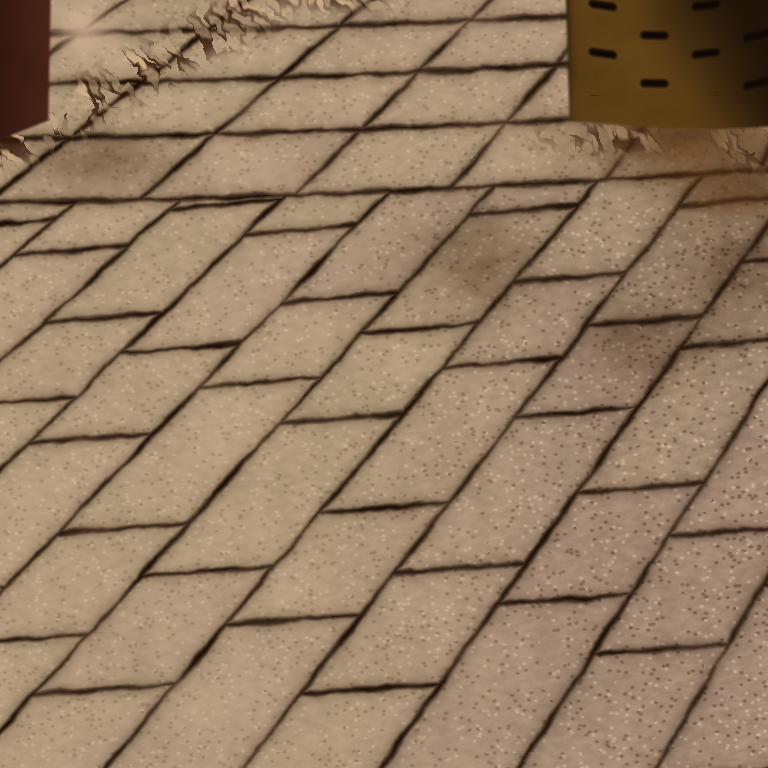
This texture is drawn by a WebGL 2 fragment shader. Its source:

```glsl
#version 300 es
precision highp float;
uniform vec2 u_resolution;
out vec4 outColor;

const vec3 TAN = vec3(0.72, 0.625, 0.50), MAUVE = vec3(0.62, 0.52, 0.44);
const vec3 JOINT = vec3(0.11, 0.055, 0.025), STAIN = vec3(0.33, 0.20, 0.08);
const vec3 STRAW = vec3(0.78, 0.65, 0.50), RUST = vec3(0.25, 0.12, 0.08);

float hash(vec2 p) {
  p = fract(p * vec2(0.1731, 0.2417));
  p += dot(p, p.yx + 23.7);
  return fract((p.x + p.y) * p.x * 7.13);
}

// Layered sines, roughly -1 to 1
float waves(vec2 p) {
  float sum = 0.0, amp = 0.5;
  for (int k = 0; k < 4; k++) {
    sum += amp * sin(p.x + 1.7 * sin(p.y)) * cos(p.y * 0.9 + sin(p.x * 0.7));
    p = mat2(1.5, 1.1, -1.1, 1.5) * p + 2.3;
    amp *= 0.6;
  }
  return sum;
}

// Cellular noise: distance to the nearest seed, and its random tone
vec2 cells(vec2 p) {
  vec2 best = vec2(9.0, 0.0);
  for (int k = 0; k < 9; k++) {
    vec2 id = floor(p) + vec2(k % 3 - 1, k / 3 - 1);
    float d = length(p - id - vec2(hash(id), hash(id + 41.3)));
    if (d < best.x) best = vec2(d, hash(id + 87.9));
  }
  return best;
}

float edgeDist(float f) { return min(f, 1.0 - f); }
float fill(float d, float soft) { return 1.0 - smoothstep(-soft, soft, d); }
float blob(vec2 p, vec2 center, vec2 size) {
  vec2 q = (p - center) / size;
  return exp(-dot(q, q));
}

// Staggered long and short bricks: distances to slanted and cross joints, brick id
vec4 runningBond(vec2 p) {
  float t = (p.y - 0.2604) / 0.7396, span = 0.1315 + 0.0482 * t;
  float u = (p.x - 0.1016 + 0.8633 * t) / span, col = floor(u);
  float w = 1.0 + 0.366 * (t + 0.0176 * (u - 4.5));
  float v = (0.9935 - 1.0 / w) / 0.1167 + 0.2 * mod(col, 2.0) - 0.06 * exp(-4.0 * (col - 6.0) * (col - 6.0));
  float f = fract(v), cross = min(edgeDist(f), abs(f - 0.6)) * 0.236 * w * w;
  return vec4(edgeDist(u - col) * span * 0.76, cross, col, 2.0 * floor(v) + step(0.6, f));
}

// Stacked border slabs, same layout; row is zero at the border joint
vec4 stackedSlabs(vec2 p, float row, float w) {
  float s = (0.2539 - p.y) / 0.15625, span = 0.1953 - 0.0234 * s;
  float u = (p.x - 0.1888 - 0.1797 * s) / span;
  return vec4(edgeDist(fract(u)) * span * 0.66, edgeDist(fract(row)) * 0.087 * w * w, floor(u) + 60.0, floor(row));
}

vec3 paving(vec2 p, float px) {
  vec2 q = p + 0.0025 * vec2(waves(p * 38.0), waves(p.yx * 43.0 + 5.0));
  float lift = q.y + 0.03 * (q.x - 0.39) + 0.03 * (q.x - 0.3) * (q.x - 0.3);
  float w = 1.0 - 0.12 * (0.2539 - lift) / 0.15625, row = (1.0 / w - 1.0) / 0.067;
  vec4 brick = row > 0.0 ? stackedSlabs(q, row, w) : runningBond(q);
  float tone = hash(brick.zw + 11.0);

  // Faces: warm to mauve, with mottling, grit and dark patches
  float cool = smoothstep(0.25, 1.0, p.x) * smoothstep(0.1, 0.35, p.y);
  vec3 color = mix(TAN, MAUVE, clamp(0.8 * cool + 0.7 * tone - 0.25, 0.0, 1.0));
  color *= 0.96 + 0.07 * tone + 0.04 * waves(p * 20.0) + (0.05 + 0.04 * cool) * waves(p * vec2(120.0, 170.0));
  vec2 grit = cells(p * vec2(120.0, 150.0));
  color += (0.5 + 0.5 * cool) * fill(grit.x - 0.3, 0.25) * (step(0.84, grit.y) * 0.12 - step(grit.y, 0.18) * 0.16);
  float dirt = blob(p, vec2(0.13, 0.21), vec2(0.09, 0.035)) + blob(p, vec2(0.62, 0.34), vec2(0.08, 0.06))
             + blob(p, vec2(0.84, 0.45), vec2(0.08, 0.05)) + blob(p, vec2(0.96, 0.35), vec2(0.1, 0.07));
  color *= 1.0 - vec3(0.24, 0.28, 0.33) * min(dirt, 1.0) * (1.0 + 0.5 * waves(p * 40.0));

  // Joints of uneven width and depth
  float wear = waves(p * 24.0 + tone), chip = waves(p * 31.0 + 3.0);
  float slant = brick.x - 0.0022 - 0.0024 * wear;
  float cross = min(brick.y, abs(row) * 0.087) - 0.0027 - 0.0026 * chip;
  float gap = min(slant, cross);
  color *= 1.0 - vec3(0.28, 0.32, 0.36) * exp(-max(gap, 0.0) / 0.006);
  return mix(color, JOINT, clamp(0.86 + 0.3 * wear, 0.4, 1.0) * fill(gap, 0.0024 + px));
}

vec3 litter(vec3 color, vec2 p) {
  float band = fill(abs(p.y - 0.195 + 0.55 * p.x) + 0.014 * waves(p * 40.0) - 0.03, 0.025);
  band *= fill(p.x - 0.36, 0.08);
  band += 0.8 * blob(p, vec2(0.44, 0.0), vec2(0.06, 0.015));
  band += 0.8 * blob(p, vec2(0.79, 0.18), vec2(0.07, 0.02)) + 0.8 * blob(p, vec2(0.98, 0.19), vec2(0.04, 0.025));
  vec2 leaf = cells((mat2(0.8, 0.6, -0.6, 0.8) * p + 0.014 * waves(p * 45.0)) * vec2(80.0, 28.0));
  vec3 scrap = mix(STRAW * (0.5 + 0.6 * leaf.y), JOINT * 1.8, smoothstep(0.3, 0.6, leaf.x));
  return mix(color, scrap, clamp(band, 0.0, 1.0) * 0.85 * step(0.35, leaf.y));
}

// Curved metal tub with staggered slots
vec3 tubColor(vec2 p, float px) {
  vec3 color = mix(vec3(0.38, 0.26, 0.09), vec3(0.13, 0.08, 0.03), smoothstep(0.84, 1.02, p.x - 0.5 * p.y + 0.05));
  color *= 0.95 + 0.08 * waves(p * 26.0) - 0.5 * exp(-max(p.x - 0.738, 0.0) / 0.006);
  float col = floor((p.x - 0.785) / 0.067 + 0.5), dx = p.x - 0.785 - 0.067 * col;
  float y = p.y + dx * (0.13 * col - 0.15) - 0.007 - 0.039 * mod(col, 2.0);
  float dy = y - 0.0625 * floor(y / 0.0625 + 0.5);
  float slot = length(vec2(max(abs(dx) - 0.013, 0.0), dy)) - 0.005;
  return mix(color, JOINT * 0.6, fill(slot, 0.002 + px) * step(p.y, 0.125));
}

void main() {
  vec2 p = gl_FragCoord.xy / u_resolution;
  p.y = 1.0 - p.y;
  float px = 1.0 / min(u_resolution.x, u_resolution.y), soft = 0.002 + px;

  // Damp stain, pale patch and litter
  float damp = blob(p, vec2(0.9, 0.18), vec2(0.13, 0.045)) + 0.7 * blob(p, vec2(0.97, 0.25), vec2(0.1, 0.035));
  vec3 color = mix(paving(p, px), STAIN * (1.0 + 0.2 * waves(p * 35.0)), 0.85 * min(damp, 1.0));
  color = mix(color, vec3(0.85, 0.72, 0.60), 0.8 * blob(p, vec2(0.11, 0.04), vec2(0.04, 0.03)));
  color = litter(color, p);

  // Tub and post standing on the paving
  float tub = max(0.737 + 0.03 * p.y - p.x, p.y - 0.156 - 0.012 * sin((p.x - 0.74) * 9.0));
  color = mix(color, tubColor(p, px), fill(tub, soft));
  float post = max(p.x - 0.066 + 0.02 * p.y, p.y - 0.182 + 0.4 * p.x);
  color = mix(color, RUST * (0.8 + 5.0 * p.x + 0.08 * waves(p * 30.0)), fill(post, soft));
  outColor = vec4(color, 1.0);
}
```
